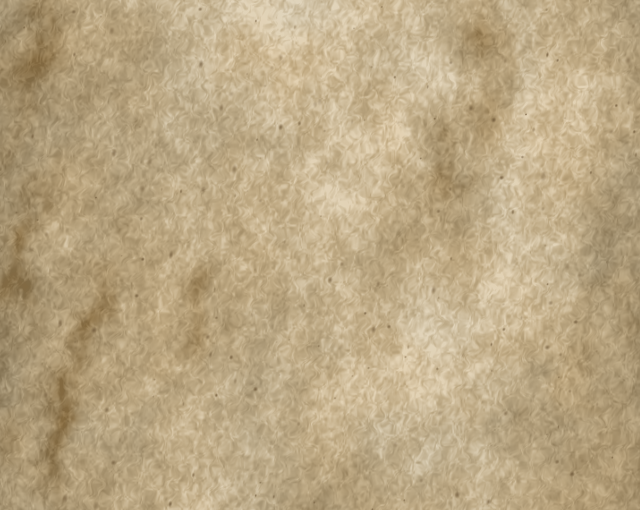
This texture is drawn by a WebGL 1 fragment shader. Its source:

```glsl
precision highp float;
// Aged parchment: mottled tan hide with faint slanting folds, fine fibres and sparse specks.

uniform vec2 u_resolution;

const vec3 DARK_TAN  = vec3(0.59, 0.51, 0.37);
const vec3 MID_TAN   = vec3(0.75, 0.67, 0.525);
const vec3 PALE_TAN  = vec3(0.845, 0.78, 0.66);
const vec3 SPECK_INK = vec3(0.43, 0.34, 0.22);
const vec3 RUST_TINT = vec3(0.015, -0.015, -0.05);

const float BASE_TONE     = 0.645; // 0 is dark tan, 1 is pale tan
const float MID_TONE      = 0.64;  // tone at which the middle tan sits
const float FIBRE_LEAN    = 0.12;  // sideways shift per unit of height
const float CLOUD_AMOUNT  = 0.75;
const float MOTTLE_AMOUNT = 0.62;
const float GRAIN_AMOUNT  = 0.72;
const float FOLD_AMOUNT   = 0.60;
const float EDGE_WIDTH    = 0.11;
const float SPECK_CELL    = 0.042;
const float SPECK_CHANCE  = 0.40;

float hash(vec2 p) {
  return fract(sin(dot(p, vec2(127.1, 311.7))) * 43758.5453);
}

float noise(vec2 p) {
  vec2 cell = floor(p);
  vec2 f = fract(p);
  f = f * f * (3.0 - 2.0 * f);
  float low = mix(hash(cell), hash(cell + vec2(1.0, 0.0)), f.x);
  float high = mix(hash(cell + vec2(0.0, 1.0)), hash(cell + vec2(1.0, 1.0)), f.x);
  return mix(low, high, f.y);
}

float fbm(vec2 p) {
  float sum = 0.0;
  float weight = 0.5;
  for (int i = 0; i < 5; i++) {
    sum += weight * noise(p);
    p = mat2(0.8, 0.6, -0.6, 0.8) * p * 2.03 + 17.3;
    weight *= 0.5;
  }
  return sum;
}

// Soft stroke between two points that fades towards both ends.
float fold(vec2 p, vec2 a, vec2 b, float width) {
  vec2 axis = b - a;
  float along = dot(p - a, axis) / dot(axis, axis);
  float across = length(p - a - axis * along) / width;
  float taper = smoothstep(-0.2, 0.3, along) * (1.0 - smoothstep(0.7, 1.2, along));
  return taper * exp(-across * across);
}

float glow(vec2 p, vec2 center, float radius) {
  vec2 offset = (p - center) / radius;
  return exp(-dot(offset, offset));
}

// Small ragged pores, at most one in each cell and mostly faint.
float specks(vec2 p) {
  float ink = 0.0;
  vec2 home = floor(p / SPECK_CELL);
  for (int j = -1; j <= 1; j++) {
    for (int i = -1; i <= 1; i++) {
      vec2 cell = home + vec2(float(i), float(j));
      vec2 center = cell + vec2(hash(cell + 3.1), hash(cell + 7.7));
      vec2 offset = p - center * SPECK_CELL;
      offset.x -= offset.y * FIBRE_LEAN;
      offset.y *= mix(0.5, 1.1, hash(cell + 17.3));
      float size = hash(cell + 13.9);
      float radius = mix(0.003, 0.0075, size * size);
      float present = step(hash(cell + 21.3), SPECK_CHANCE);
      float dark = hash(cell + 29.5);
      float strength = mix(0.1, 0.75, dark * dark);
      ink = max(ink, present * strength * (1.0 - smoothstep(0.0, radius, length(offset))));
    }
  }
  return ink;
}

void main() {
  vec2 p = gl_FragCoord.xy / u_resolution.y;
  float aspect = u_resolution.x / u_resolution.y;
  vec2 fibre = vec2(p.x - FIBRE_LEAN * p.y, p.y);

  // Wavering coordinates keep the broad shapes ragged.
  vec2 warp = vec2(fbm(p * 12.0), fbm(p * 12.0 + 40.0)) - 0.485;
  vec2 q = p + 0.10 * warp;

  // Broad light and shade.
  float light = 0.36 * glow(q, vec2(0.57, 0.92), 0.24)
              + 0.26 * glow(q, vec2(0.88, 0.34), 0.18)
              + 0.20 * glow(q, vec2(0.71, 0.66), 0.13)
              + 0.16 * glow(q, vec2(1.12, 0.80), 0.16);
  float shade = 0.50 * exp(-p.x / EDGE_WIDTH)
              + 0.36 * exp(-(aspect - p.x) / EDGE_WIDTH)
              + 0.16 * exp(-p.y / EDGE_WIDTH);

  // Rusty folds on the left and upper right, greyer ones at the right.
  float rust = 0.95 * fold(q, vec2(0.21, 0.46), vec2(0.09, 0.03), 0.028)
             + 0.75 * fold(q, vec2(0.08, 0.64), vec2(0.02, 0.42), 0.026)
             + 0.65 * fold(q, vec2(0.11, 1.02), vec2(0.06, 0.80), 0.035)
             + 0.75 * fold(q, vec2(0.99, 1.05), vec2(0.90, 0.66), 0.065)
             + 0.40 * fold(q, vec2(0.92, 0.72), vec2(0.77, 0.45), 0.060)
             + 0.50 * fold(q, vec2(0.43, 0.48), vec2(0.36, 0.27), 0.045);
  float grey = 0.55 * fold(q, vec2(1.04, 0.27), vec2(1.00, 0.10), 0.035)
             + 0.40 * fold(q, vec2(1.18, 0.65), vec2(1.16, 0.38), 0.035);
  float wear = clamp(2.8 * fbm(fibre * vec2(24.0, 12.0) + 5.0) - 0.4, 0.1, 1.7);
  rust *= wear;
  grey *= wear;

  // Clouds, mottling and curled short fibres, from coarse to fine.
  vec2 curl = fibre + 0.012 * (vec2(noise(p * 60.0), noise(p * 60.0 + 23.0)) - 0.5);
  float cloud = fbm(fibre * vec2(5.0, 3.6) + 11.0) - 0.485;
  float mottle = fbm(fibre * vec2(30.0, 25.0) + 60.0) - 0.485;
  float grain = 0.55 * noise(curl * vec2(150.0, 95.0))
              + 0.45 * noise(curl * vec2(260.0, 180.0) + 90.0) - 0.5;

  float tone = BASE_TONE + light - shade - FOLD_AMOUNT * (rust + grey)
             + CLOUD_AMOUNT * cloud + MOTTLE_AMOUNT * mottle + GRAIN_AMOUNT * grain;
  tone = clamp(tone, -0.35, 1.15);

  vec3 color = tone < MID_TONE
    ? mix(DARK_TAN, MID_TAN, tone / MID_TONE)
    : mix(MID_TAN, PALE_TAN, (tone - MID_TONE) / (1.0 - MID_TONE));
  float warmth = 0.6 * rust - 0.4 * grey - 0.3 * shade + 1.2 * (fbm(q * 8.0 + 31.0) - 0.485);
  color += RUST_TINT * warmth;
  color = mix(color, SPECK_INK, specks(p));
  gl_FragColor = vec4(color, 1.0);
}
```
